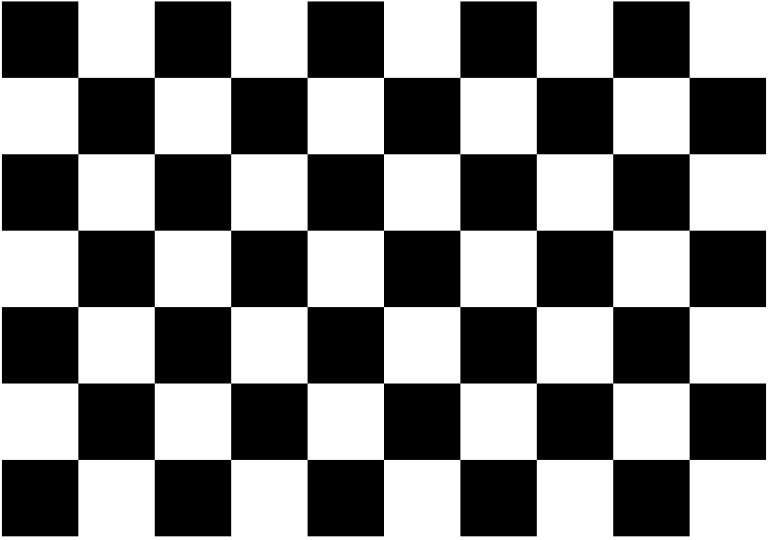
A WebGL 2 fragment shader for this pattern:

```glsl
#version 300 es
precision highp float;
// Black and white checkerboard of 10 by 7 squares with a thin white margin.
// Each axis is a square wave with softened flanks; their product gives the
// checker, and a box distance trims it to the board.

uniform vec2 u_resolution;
out vec4 outColor;

// Lengths are in units of the canvas height.
const vec2 SQUARES = vec2(10.0, 7.0);
const float SQUARE_SIZE = 0.1415;
const vec2 BOARD_CORNER = vec2(0.0036, 0.0068);
const float EDGE_PIXELS = 1.0;
const vec3 DARK = vec3(0.0);
const vec3 LIGHT = vec3(1.0);

// Signed distance to the nearest grid line, positive in even cells.
vec2 gridDistance(vec2 cell) {
  return 0.5 - abs(mod(cell + 0.5, 2.0) - 1.0);
}

// Signed distance to the board outline, positive inside, per axis.
vec2 boardDistance(vec2 cell) {
  return 0.5 * SQUARES - abs(cell - 0.5 * SQUARES);
}

void main() {
  vec2 position = gl_FragCoord.xy / u_resolution.y;
  vec2 cell = (position - BOARD_CORNER) / SQUARE_SIZE;
  float edge = EDGE_PIXELS / (u_resolution.y * SQUARE_SIZE);

  // Product of the two waves: +1 on dark squares, -1 on light ones.
  vec2 wave = clamp(2.0 * gridDistance(cell) / edge, -1.0, 1.0);
  float checker = 0.5 + 0.5 * wave.x * wave.y;

  // Light margin around the board; the outline is softened once.
  vec2 inside = clamp(boardDistance(cell) / edge + 0.5, 0.0, 1.0);
  vec2 nearest = clamp(cell, vec2(0.5 * edge), SQUARES - 0.5 * edge);
  vec2 innerWave = clamp(2.0 * gridDistance(nearest) / edge, -1.0, 1.0);
  checker = 0.5 + 0.5 * innerWave.x * innerWave.y;

  outColor = vec4(mix(LIGHT, DARK, checker * inside.x * inside.y), 1.0);
}
```
